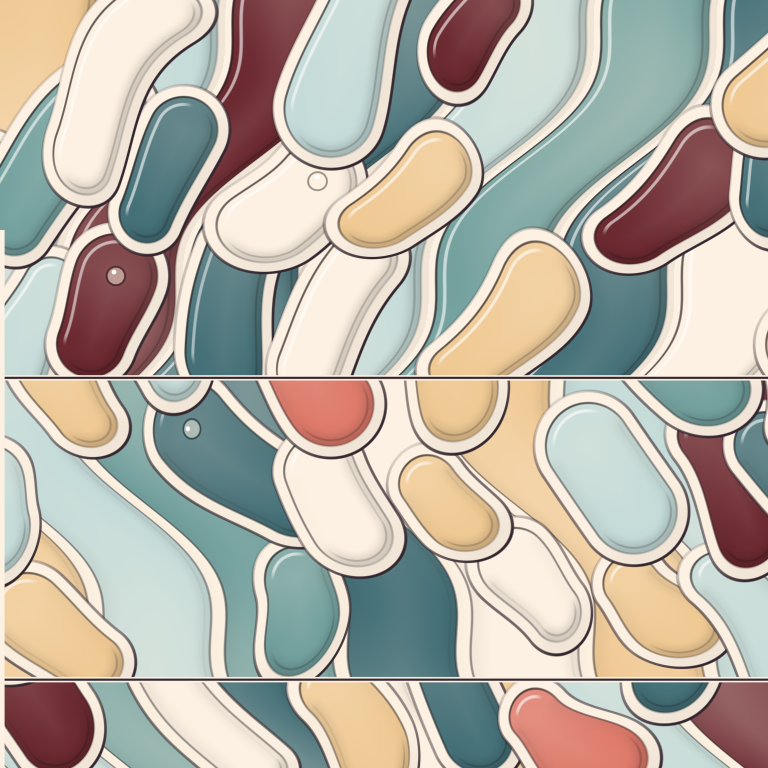
A WebGL 1 fragment shader for this pattern:

```glsl
precision highp float;
// Glossy retro blobs: bent pear shapes scattered over slanted wavy ribbons,
// in three stacked bands cut by thin horizontal seams. Each shape is a distance
// field painted with a cream rim, uneven ink lines, soft shading and a highlight.

uniform vec2 u_resolution;

const vec3 CREAM = vec3(0.99, 0.945, 0.885);
const vec3 INK = vec3(0.20, 0.15, 0.18);

float hash(float id, float k) {
  return fract(sin(id * 12.9898 + k * 78.233) * 43758.5);
}

// Coverage of the region d < 0, and of a line of half width w along d = 0.
float inside(float d) {
  float px = 0.75 / u_resolution.y;
  return 1.0 - smoothstep(-px, px, d);
}

float line(float d, float w) {
  return inside(abs(d) - w);
}

// Palette weighted by area, h in 0..1.
vec3 palette(float h) {
  vec3 c = CREAM;
  c = mix(c, vec3(0.77, 0.86, 0.85), step(0.14, h));
  c = mix(c, vec3(0.27, 0.44, 0.47), step(0.34, h));
  c = mix(c, vec3(0.94, 0.79, 0.58), step(0.56, h));
  c = mix(c, vec3(0.45, 0.63, 0.62), step(0.76, h));
  c = mix(c, vec3(0.42, 0.16, 0.19), step(0.85, h));
  return mix(c, vec3(0.87, 0.48, 0.42), step(0.945, h));
}

// Paints one shape from its distance d, outward normal n and fill colour.
void paint(inout vec3 col, float d, vec2 n, vec3 fill) {
  float light = dot(n, vec2(-0.6, 0.8));
  float rim = 0.014;

  // Cream rim, inked most heavily on its shaded side.
  col = mix(col, CREAM * (1.0 - 0.05 * smoothstep(0.3, -1.0, light)), inside(d - rim));
  col = mix(col, INK, line(d - rim, 0.0016) * clamp(0.6 - 0.45 * light, 0.0, 1.0));

  // Body with a darker lower edge and a paler heart.
  float edge = smoothstep(-0.022, 0.0, d);
  vec3 body = fill * (1.0 - 0.17 * edge * smoothstep(0.5, -0.8, light));
  body = mix(body, CREAM, 0.07 * smoothstep(-0.015, -0.06, d));
  float under = line(d + 0.007, 0.0012) * smoothstep(0.1, -0.7, light);
  body = mix(body, fill * 0.72, under);

  // Glossy streak along the lit edge.
  float gloss = line(d + 0.009, 0.0018) * smoothstep(0.5, 0.9, light);
  body = mix(body, vec3(1.0), 0.6 * gloss);
  col = mix(col, body, inside(d));
  col = mix(col, mix(fill * 0.4, INK, 0.4), line(d, 0.0012) * (0.55 + 0.35 * light));
}

// Wavy full-height ribbons behind the blobs.
void ribbons(inout vec3 col, vec2 p, float lean, float band) {
  float s = (p.x - lean * p.y + 0.035 * sin(p.y * 19.0 + band * 2.0)) / 0.16;
  float f = fract(s) - 0.5;
  float h = fract(floor(s) * 0.618 + 0.37 * band + 0.2);
  vec3 fill = mix(palette(h), CREAM, 0.12 + 0.12 * sin(p.y * 12.0 + s));
  vec2 n = normalize(vec2(1.0, -lean)) * sign(f);
  paint(col, (abs(f) - 0.5) * 0.13 + 0.008, n, fill);
}

// Pear with one bend, slanted by lean; some carry a small bubble.
void blob(inout vec3 col, vec2 p, float lean, float id) {
  vec2 axis = normalize(vec2(lean + 0.8 * (hash(id, 1.0) - 0.5), 0.9));
  vec2 side = vec2(axis.y, -axis.x);
  vec2 q = vec2(dot(p, side), dot(p, axis));
  q.x += mix(-0.034, 0.034, hash(id, 2.0)) * sin(q.y * 15.0 + 0.8);

  float len = mix(0.025, 0.105, hash(id, 3.0));
  float t = clamp(q.y / len, -1.0, 1.0);
  float r = mix(mix(0.034, 0.06, hash(id, 4.0)),
                mix(0.034, 0.062, hash(id, 5.0)), smoothstep(-1.0, 1.0, t));
  vec2 m = q - vec2(0.0, t * len);
  float dist = length(m);
  vec2 n = (side * m.x + axis * m.y) / (dist + 0.0001);
  vec3 fill = mix(palette(fract(id * 0.618 + 0.05)), CREAM, 0.08 + 0.08 * t);
  paint(col, (dist - r) * 0.9, n, fill);

  if (hash(id, 6.0) > 0.86) {
    vec2 b = q - vec2(0.0, len);
    float ring = length(b) - 0.012;
    col = mix(col, mix(fill, CREAM, 0.5), inside(ring));
    col = mix(col, fill * 0.6, line(ring, 0.0012));
    col = mix(col, vec3(1.0), inside(length(b - vec2(-0.004, 0.004)) - 0.003));
  }
}

void main() {
  vec2 p = gl_FragCoord.xy / u_resolution;
  float band = step(0.115, p.y) + step(0.508, p.y);
  float base = band < 0.5 ? 0.0 : (band < 1.5 ? 0.115 : 0.508);
  vec2 local = vec2(p.x, p.y - base);
  float lean = band > 1.5 ? 0.65 : -0.6;
  vec3 col = CREAM;
  ribbons(col, local, lean, band);

  // Staggered, jittered rows of blobs, with some places left empty.
  for (int j = 0; j < 3; j++) {
    for (int i = -1; i < 8; i++) {
      float id = float(i) + 9.0 * float(j) + 27.0 * band + 3.0;
      vec2 c = vec2(float(i) + 0.5 * mod(float(j) + band, 2.0), float(j) + 0.5);
      c += 0.45 * (vec2(hash(id, 7.0), hash(id, 8.0)) - 0.5);
      if (hash(id, 9.0) > 0.2) blob(col, local - c * vec2(0.155, 0.165), lean, id);
    }
  }

  // Seams between bands and a pale strip at the lower left.
  float seam = min(abs(p.y - 0.115), abs(p.y - 0.508));
  col = mix(col, CREAM, inside(seam - 0.0035));
  col = mix(col, INK, inside(seam - 0.0014));
  col = mix(col, CREAM, inside(p.x - 0.006) * step(p.y, 0.7));
  gl_FragColor = vec4(col, 1.0);
}
```
